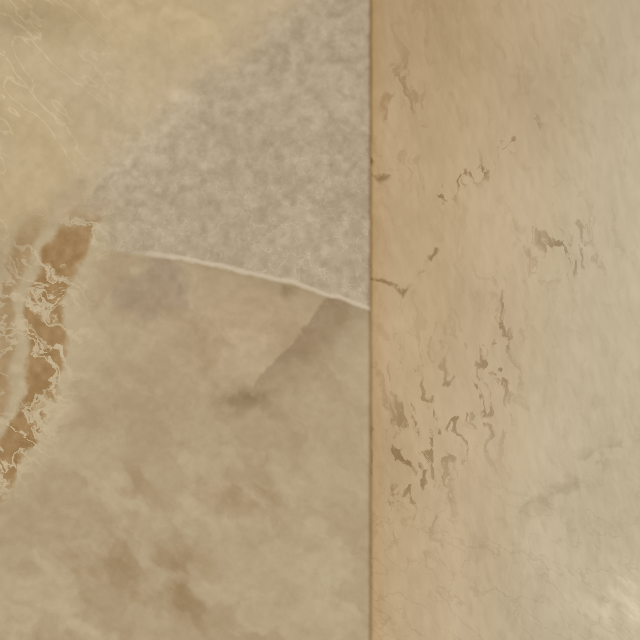
This texture is drawn by a WebGL 1 fragment shader. Its source:

```glsl
precision highp float;
uniform vec2 u_resolution;

float hash(vec2 p) {
  vec3 q = fract(vec3(p.xyx) * 0.1031);
  q += dot(q, q.yzx + 33.33);
  return fract((q.x + q.y) * q.z);
}

float noise(vec2 p) {
  vec2 i = floor(p), f = fract(p);
  f = f * f * (3.0 - 2.0 * f);
  return mix(mix(hash(i), hash(i + vec2(1, 0)), f.x),
             mix(hash(i + vec2(0, 1)), hash(i + vec2(1, 1)), f.x), f.y);
}

float fbm(vec2 p) {
  float sum = 0.0, amp = 0.5;
  for (int i = 0; i < 5; i++) {
    sum += amp * noise(p);
    p = mat2(1.6, 1.2, -1.2, 1.6) * p + 17.3;
    amp *= 0.5;
  }
  return sum;
}

float ridged(vec2 p) { return 1.0 - abs(2.0 * fbm(p) - 0.97) * 2.0; }

vec2 rotate(vec2 p, float a) {
  return mat2(cos(a), -sin(a), sin(a), cos(a)) * p;
}

float segment(vec2 p, vec2 a, vec2 b) {
  vec2 d = b - a;
  return length(p - a - d * clamp(dot(p - a, d) / dot(d, d), 0.0, 1.0));
}

float blob(vec2 p, vec2 center, vec2 radius) {
  vec2 d = (p - center) / radius;
  return exp(-dot(d, d));
}

vec3 slateTile(vec2 p) {
  vec2 warp = vec2(fbm(p * 28.0), fbm(p * 28.0 + 40.0)) - 0.48;
  vec2 w = p + warp * 0.035;
  vec2 grain = rotate(p, -0.75);
  float cloud = fbm(grain * vec2(11.0, 20.0) + warp * 2.0) - 0.48;
  float speck = fbm(p * 85.0) - 0.48;

  // Lower layer with slanting stains
  vec3 col = vec3(0.69, 0.615, 0.49) + cloud * vec3(0.11, 0.13, 0.14) + speck * 0.045;
  float stain = blob(w, vec2(0.19, 0.13), vec2(0.09, 0.06)) + blob(w, vec2(0.37, 0.22), vec2(0.08, 0.03))
              + blob(w, vec2(0.2, 0.24), vec2(0.05, 0.04)) + blob(w, vec2(0.29, 0.08), vec2(0.04, 0.08));
  col -= stain * vec3(0.05, 0.065, 0.07) * smoothstep(0.4, 0.65, fbm(grain * vec2(18.0, 36.0)));

  // Broken shelf and the shaded wedge beside it
  float ridge = 0.607 - 0.1 * (p.x - 0.19) - 0.34 * (p.x - 0.19) * (p.x - 0.19) + warp.y * 0.012;
  float below = smoothstep(0.003, -0.003, p.y - ridge);
  col = mix(col, vec3(0.7, 0.61, 0.49) + cloud * 0.1 + speck * 0.07, 0.7 * blob(w, vec2(0.39, 0.49), vec2(0.13, 0.09)));
  float slope = w.x - 0.51 - (w.y - 0.525) * 0.88;
  float wedge = smoothstep(-0.004, 0.006, slope) * smoothstep(0.15, 0.0, slope) * smoothstep(0.33, 0.46, w.y);
  col -= wedge * vec3(0.08, 0.085, 0.075);
  col -= 0.1 * blob(w, vec2(0.385, 0.38), vec2(0.05, 0.025)) * smoothstep(0.35, 0.6, fbm(grain * 38.0));
  col -= 0.1 * blob(w, vec2(0.45, 0.545), vec2(0.018, 0.012));
  vec2 chip = abs(rotate(p + warp * 0.06 - vec2(0.24, 0.546), 0.35));
  col = mix(col, vec3(0.63, 0.55, 0.45) + speck * 0.08, 0.8 * smoothstep(0.012, -0.01, max(chip.x - 0.045, chip.y - 0.043)));

  // Speckled upper slab
  vec3 slab = vec3(0.69, 0.62, 0.515) + cloud * 0.06 + speck * 0.14;
  slab += 0.035 * smoothstep(0.85, 1.0, ridged(p * 42.0)) * smoothstep(0.95, 0.6, p.y);
  col = mix(col, slab, (1.0 - below) * smoothstep(0.08, 0.2, w.x));

  // Golden corner above the diagonal
  float diagonal = w.y - 0.66 - (w.x - 0.09) * 0.83;
  vec3 gold = mix(vec3(0.735, 0.645, 0.495), vec3(0.73, 0.66, 0.535), fbm(grain * vec2(5.0, 12.0)));
  gold += cloud * 0.09 + speck * 0.05;
  gold += 0.05 * smoothstep(0.9, 1.0, ridged(grain * vec2(9.0, 26.0))) * smoothstep(0.3, 0.0, p.x);
  gold -= 0.07 * blob(w, vec2(0.05, 0.97), vec2(0.09, 0.03));
  col = mix(col, gold, smoothstep(-0.02, 0.09, diagonal) * smoothstep(0.5, 0.6, p.y));
  col += 0.04 * exp(-abs(diagonal) * 80.0) * smoothstep(0.62, 0.72, p.y) * smoothstep(0.34, 0.26, p.x);
  col += 0.06 * blob(w, vec2(0.285, 0.85), vec2(0.025, 0.013));

  // Pale ridge line
  float span = smoothstep(0.18, 0.28, p.x);
  col = mix(col, vec3(0.8, 0.735, 0.635), 0.75 * span * smoothstep(0.007, 0.001, abs(p.y - ridge - 0.002)));
  col -= 0.045 * span * below * exp((p.y - ridge) * 75.0);

  // Rusty vein crossed by pale filaments
  float off = w.x - 0.005 - 0.29 * (p.y - 0.24) - 0.015 * sin((p.y - 0.3) * 18.0);
  span = smoothstep(0.2, 0.26, w.y) * smoothstep(0.69, 0.61, w.y);
  float fibre = smoothstep(0.6, 0.95, ridged(rotate(p, -0.65) * vec2(17.0, 42.0) + warp * 3.0));
  col = mix(col, vec3(0.735, 0.665, 0.535) + speck * 0.08, 0.7 * span * smoothstep(0.085, 0.03, abs(off)));
  float rust = smoothstep(0.036, 0.022, abs(off)) + 0.6 * smoothstep(0.024, 0.008, abs(off + 0.068));
  col = mix(col, vec3(0.6, 0.465, 0.3) + speck * 0.14, 0.85 * span * rust * (1.0 - fibre));
  return col + 0.035 * span * fibre * smoothstep(0.09, 0.04, abs(off));
}

vec3 sandTile(vec2 p) {
  vec2 warp = vec2(fbm(p * 24.0 + 9.0), fbm(p * 24.0 + 60.0)) - 0.48;
  vec2 w = p + warp * 0.05;
  vec2 grain = rotate(p, 0.18);
  float cloud = fbm(grain * vec2(14.0, 6.0)) - 0.48;
  float fine = fbm(grain * vec2(130.0, 45.0)) - 0.48;
  float pale = smoothstep(0.58, 1.0, p.x + 0.15 * (0.5 - p.y));
  vec3 col = mix(vec3(0.73, 0.63, 0.49), vec3(0.755, 0.695, 0.585), pale) + cloud * 0.06 + fine * 0.05;
  col -= 0.03 * smoothstep(0.65, 1.0, p.y);

  // Clusters of upright flecks
  float cluster = blob(w, vec2(0.88, 0.62), vec2(0.055, 0.05)) + blob(w, vec2(0.785, 0.46), vec2(0.025, 0.09))
                + blob(w, vec2(0.64, 0.29), vec2(0.05, 0.13)) + blob(w, vec2(0.72, 0.36), vec2(0.06, 0.07))
                + smoothstep(0.03, 0.0, segment(w, vec2(0.69, 0.69), vec2(0.83, 0.8)))
                + 0.5 * blob(w, vec2(0.63, 0.83), vec2(0.04, 0.08));
  float fleck = smoothstep(0.53, 0.7, fbm(grain * vec2(95.0, 36.0) + warp * 4.0));
  col -= fleck * (0.12 + min(cluster, 1.0)) * vec3(0.13, 0.14, 0.14);

  // Crooked cracks and the lower slanting seam
  float crack = min(segment(w, vec2(0.585, 0.565), vec2(0.635, 0.55)), segment(w, vec2(0.635, 0.55), vec2(0.675, 0.61)));
  crack = min(crack, segment(w, vec2(0.58, 0.75), vec2(0.61, 0.715)));
  col -= 0.14 * smoothstep(0.007, 0.001, crack) * smoothstep(0.3, 0.55, fbm(p * 60.0));
  float seam = segment(w, vec2(0.82, 0.2), vec2(1.02, 0.34));
  col -= 0.06 * exp(-seam * 65.0) * smoothstep(0.4, 0.6, fbm(p * 55.0));
  float veins = smoothstep(0.88, 1.0, ridged(rotate(p, -0.7) * vec2(18.0, 38.0)));
  col -= 0.03 * veins * smoothstep(0.4, 0.1, p.y);
  float streak = fbm(rotate(p, -0.7) * vec2(30.0, 80.0)) - 0.48;
  return col + blob(w, vec2(0.98, 0.06), vec2(0.07, 0.06)) * (0.04 + 0.2 * streak);
}

void main() {
  vec2 p = gl_FragCoord.xy / u_resolution;
  float edge = p.x - 0.579;
  vec3 col = mix(slateTile(p), sandTile(p), smoothstep(-0.0015, 0.0015, edge));

  // Joint between the tiles
  col -= vec3(0.12, 0.13, 0.14) * exp(-edge * edge * 90000.0);
  col -= vec3(0.015, 0.03, 0.045) * smoothstep(0.035, 0.0, edge) * step(0.0, edge);
  gl_FragColor = vec4(clamp(col, 0.0, 1.0), 1.0);
}
```
